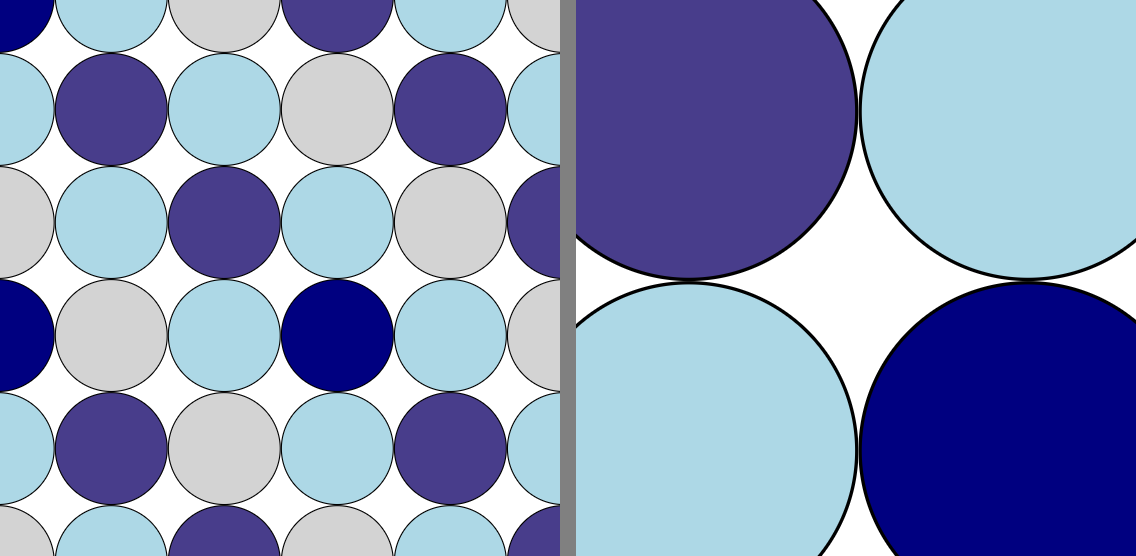
Left, the full canvas; right, a detail of the centre.
Write a Shadertoy shader that draws this pattern.

```glsl
const float PITCH   = 0.2033;                  // disc spacing, in canvas heights
const float RADIUS  = 0.5 * PITCH;             // neighbouring discs touch
const float OUTLINE = 0.0020;
const vec2  FIRST_CENTRE = vec2(-0.0032, -0.0064); // measured from the top left

const vec3 PAPER      = vec3(1.0);
const vec3 INK        = vec3(0.0);
const vec3 LIGHT_BLUE = vec3(0.678, 0.847, 0.902);
const vec3 LIGHT_GREY = vec3(0.827);
const vec3 SLATE_BLUE = vec3(0.282, 0.239, 0.545);
const vec3 NAVY       = vec3(0.0, 0.0, 0.502);

// Colours cycle with distance from the main diagonal; navy marks
// every third row on the dark diagonals at or below it.
vec3 discColour(ivec2 cell) {
    int band = abs(cell.x - cell.y) % 3;
    if (band == 1) return LIGHT_BLUE;
    if (band == 2) return LIGHT_GREY;
    bool isNavy = cell.y % 3 == 0 && cell.x <= cell.y;
    return isNavy ? NAVY : SLATE_BLUE;
}

// One-pixel-wide antialiased coverage of the inside of a distance field
float coverage(float dist, float pixel) {
    return clamp(0.5 - dist / pixel, 0.0, 1.0);
}

void mainImage(out vec4 fragColor, in vec2 fragCoord) {
    float pixel = 1.0 / iResolution.y;
    vec2 p = vec2(fragCoord.x, iResolution.y - fragCoord.y) * pixel - FIRST_CENTRE;

    // Square grid of discs
    vec2 cell = floor(p / PITCH + 0.5);
    float dist = length(p - cell * PITCH) - RADIUS;

    // Inked disc, then the fill inset by the outline
    vec3 colour = mix(PAPER, INK, coverage(dist, pixel));
    colour = mix(colour, discColour(ivec2(cell)), coverage(dist + OUTLINE, pixel));

    fragColor = vec4(colour, 1.0);
}
```
